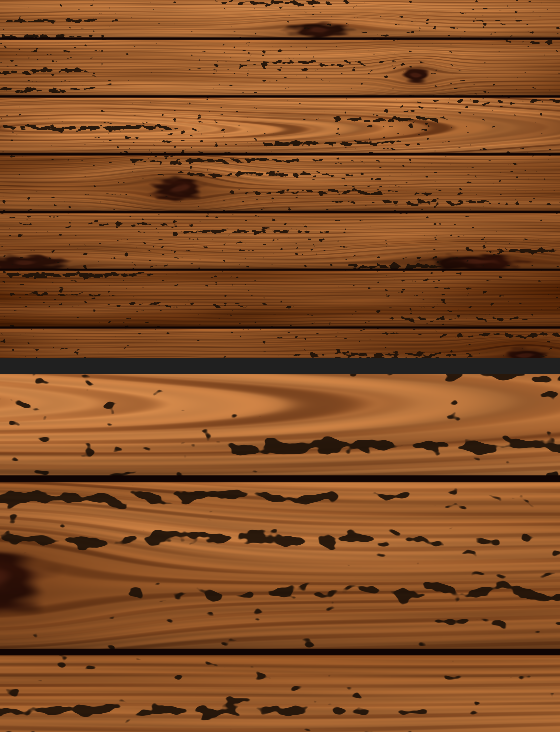
Top: the whole. Bottom: its middle third, enlarged.
Give the GLSL for this texture, as a WebGL 2 fragment shader.

```glsl
#version 300 es
precision highp float;
// Horizontal wooden planks with bent grain, dark knots and ragged black wear.
uniform vec2 u_resolution;
out vec4 fragColor;

const float PITCH = 0.1614;      // plank height, canvas height = 1
const float FIRST_GAP = 0.085;   // height of the lowest gap

// Knots: centre, then half width and half height
const vec4 KNOTS[6] = vec4[6](
  vec4(0.894, 0.915, 0.095, 0.022), vec4(1.163, 0.790, 0.040, 0.024),
  vec4(0.498, 0.472, 0.074, 0.037), vec4(1.330, 0.266, 0.140, 0.025),
  vec4(0.070, 0.264, 0.130, 0.024), vec4(1.470, 0.006, 0.060, 0.024));

float hash(vec2 p) {
  vec3 h = fract(p.xyx * vec3(0.1031, 0.1030, 0.0973));
  h += dot(h, h.yzx + 33.33);
  return fract((h.x + h.y) * h.z);
}

float cornerSlope(vec2 cell, vec2 offset) {
  float angle = 6.2832 * hash(cell);
  return dot(vec2(cos(angle), sin(angle)), offset);
}

float gradientNoise(vec2 p) {
  vec2 i = floor(p), f = fract(p);
  vec2 u = f * f * f * (f * (f * 6.0 - 15.0) + 10.0);
  vec2 e = vec2(1.0, 0.0);
  return mix(mix(cornerSlope(i, f), cornerSlope(i + e, f - e), u.x),
             mix(cornerSlope(i + e.yx, f - e.yx), cornerSlope(i + 1.0, f - 1.0), u.x), u.y);
}

// How strongly the long wear streaks of a plank reach this point
float streakReach(vec2 p, float row, float across) {
  float reach = 0.0;
  for (int i = 0; i < 4; i++) {
    vec2 seed = vec2(row * 7.0 + 31.0, float(i) * 13.0 + 5.0);
    float height = (float(i) + 0.15 + 0.7 * hash(seed)) / 4.0;
    float centre = 1.6 * hash(seed + 3.7);
    float halfLength = 0.15 + 0.25 * hash(seed + 8.1);
    float wobble = 0.008 * gradientNoise(vec2(p.x * 9.0, seed.x + seed.y));
    float dy = ((across - height) * PITCH + wobble) / 0.0068;
    float dx = (p.x - centre) / halfLength;
    reach = max(reach, exp(-dy * dy - dx * dx * dx * dx) * (0.4 + 0.6 * hash(seed + 1.3)));
  }
  return reach;
}

void main() {
  vec2 p = gl_FragCoord.xy / u_resolution.y;
  float pixel = 1.0 / u_resolution.y;
  float plank = (p.y - FIRST_GAP) / PITCH;
  float row = floor(plank), across = fract(plank);

  // Grain lines part around each knot of this plank
  float grain = p.y + 0.010 * gradientNoise(vec2(p.x * 1.8 + row * 9.0, p.y * 7.0));
  float knot = 0.0, core = 0.0, halo = 0.0;
  for (int i = 0; i < 6; i++) {
    vec4 k = KNOTS[i];
    if (floor((k.y - FIRST_GAP) / PITCH) != row) continue;
    vec2 d = (p - k.xy) / k.zw;
    vec2 bend = d * vec2(0.55, 0.75);
    grain -= (p.y - k.y) * exp(-0.5 * dot(bend, bend));
    float r = length(d) + 0.45 * gradientNoise(p * vec2(22.0, 75.0));
    knot = max(knot, 1.0 - smoothstep(0.6, 1.1, r));
    core = max(core, 1.0 - smoothstep(0.05, 0.45, r));
    halo = max(halo, exp(-0.45 * dot(d, d)));
  }

  // One plank shows long nested arches
  float arch = 0.0;
  if (row == 3.0) {
    grain = length(vec2((p.x - 0.2) * 0.05, grain - 0.642));
    float f = fract(grain / 0.018);
    arch = smoothstep(0.3, 0.9, f) * (1.0 - smoothstep(0.9, 1.0, f));
  }

  // Fine lines, fibres and broad bands along the grain
  vec2 q = vec2(p.x + row * 5.3, grain + row * 0.37);
  float band = gradientNoise(q * vec2(0.9, 26.0));
  float fibre = gradientNoise(q * vec2(3.5, 270.0));
  float wave = sin(grain * 620.0 + 5.0 * gradientNoise(q * vec2(1.3, 24.0)));
  float line = smoothstep(0.1, 1.0, wave) * (0.65 + 0.9 * gradientNoise(q * vec2(2.5, 60.0)));

  // Warm light falls off from the upper middle, odd planks are paler
  vec2 fall = (p - vec2(0.8, 0.82)) * vec2(0.92, 1.5);
  float light = exp(-dot(fall, fall)) + 0.14 * mod(row, 2.0) - 0.09;
  light += 0.45 * band + 0.16 * gradientNoise(vec2(p.x * 2.2 + row * 4.7, row * 0.61));
  vec3 wood = mix(vec3(0.36, 0.165, 0.035), vec3(0.75, 0.475, 0.25), light);
  wood *= 1.0 + 0.2 * fibre;
  float shade = clamp(0.55 * line + 0.3 * arch + 0.35 * halo, 0.0, 1.0);
  wood = mix(wood, wood * vec3(0.58, 0.46, 0.34), shade);
  vec3 knotColor = mix(vec3(0.13, 0.035, 0.015), vec3(0.24, 0.09, 0.05), core);
  wood = mix(wood, knotColor * (1.0 + 0.5 * fibre), 0.92 * knot);

  // Ragged streaks and scattered flecks of black wear
  float grit = gradientNoise(p * vec2(44.0, 95.0) + row * 17.0)
             + 0.3 * gradientNoise(p * vec2(120.0, 190.0));
  float patches = gradientNoise(p * vec2(3.0, 9.0) + 41.0);
  float wear = grit + 0.8 * streakReach(p, row, across) + 0.24 * patches;
  wood = mix(wood, vec3(0.11, 0.065, 0.03), 0.92 * smoothstep(0.45, 0.56, wear));

  // Dark gaps, a shadow above each and a thin lit edge below
  float gapDistance = min(across, 1.0 - across) * PITCH;
  wood *= 1.0 - 0.4 * exp(-across * PITCH / 0.008);
  wood *= 1.0 + 0.15 * exp(-pow(((1.0 - across) * PITCH - 0.006) / 0.003, 2.0));
  float gapWidth = 0.0022 + 0.0008 * hash(vec2(floor(plank + 0.5) + 9.0, 2.0));
  float gap = 1.0 - smoothstep(gapWidth - pixel * 0.5, gapWidth + pixel, gapDistance);
  wood = mix(wood, vec3(0.06, 0.015, 0.01), gap);

  fragColor = vec4(max(wood, 0.0), 1.0);
}
```
